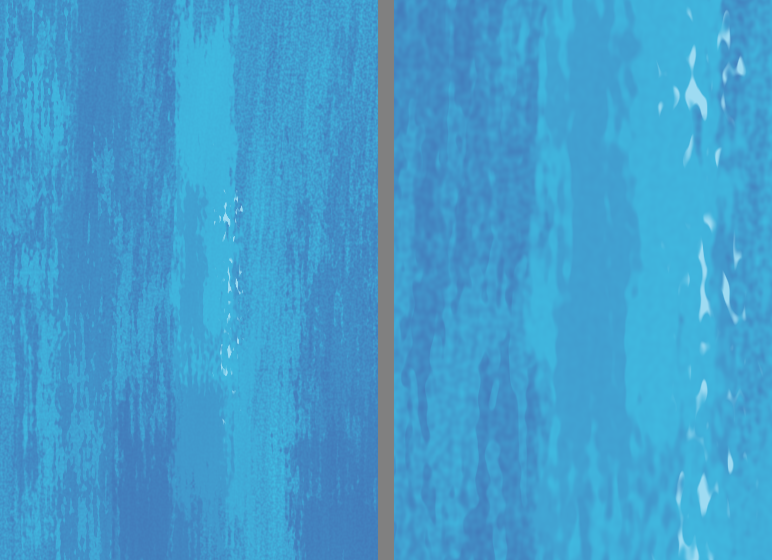
Left: the whole. Right: its middle third, enlarged.
Give the GLSL for this texture, as a Shadertoy shader.

```glsl
#define DEEP vec3(0.26, 0.495, 0.737)
#define BRIGHT vec3(0.25, 0.73, 0.88)
#define CHALK vec3(0.62, 0.86, 0.95)
#define SHEET vec2(0.676, 1.0)
#define EDGE_WIDTH 0.025
#define END_STRETCH 0.16
#define BRISTLES vec2(120.0, 8.0)
#define GRAIN vec2(250.0, 190.0)
#define SLANT 0.06

vec2 gradientAt(ivec2 cell) {
    uint h = uint(cell.x) * 1597334677u ^ uint(cell.y) * 3812015801u;
    h = (h ^ (h >> 15)) * 2246822519u;
    h ^= h >> 13;
    float angle = float(h & 65535u) / 65536.0 * 6.2832;
    return vec2(cos(angle), sin(angle));
}

float gradientNoise(vec2 p) {
    ivec2 i = ivec2(floor(p));
    vec2 f = fract(p);
    vec2 w = f * f * f * (f * (f * 6.0 - 15.0) + 10.0);
    float a = dot(gradientAt(i), f);
    float b = dot(gradientAt(i + ivec2(1, 0)), f - vec2(1, 0));
    float c = dot(gradientAt(i + ivec2(0, 1)), f - vec2(0, 1));
    float d = dot(gradientAt(i + ivec2(1, 1)), f - vec2(1, 1));
    return mix(mix(a, b, w.x), mix(c, d, w.x), w.y);
}

// Coverage of a brush stroke; box is left, bottom, right, top
float coverage(vec2 p, vec4 box, float dryness, float softness) {
    vec2 lo = box.xy * SHEET, hi = box.zw * SHEET;
    vec2 inside = min(p - lo, hi - p);
    float depth = min(inside.x, inside.y * END_STRETCH) / EDGE_WIDTH;
    vec2 seed = box.xy * 91.0;
    float rough = 0.8 * gradientNoise(p * BRISTLES + seed)
                + 0.6 * gradientNoise(p * vec2(170, 75) + seed)
                + 0.7 * gradientNoise(p * vec2(28, 14) + seed);
    return smoothstep(-softness, softness, min(depth, 1.0) + dryness * rough);
}

// Paint holds tone in x and grain strength in y
void brush(inout vec2 paint, vec2 p, vec4 box, vec2 load, float dryness, float softness) {
    paint = mix(paint, load, coverage(p, box, dryness, softness));
}

void mainImage(out vec4 fragColor, in vec2 fragCoord) {
    vec2 p = fragCoord / iResolution.xy * SHEET;
    vec2 leaning = vec2(p.x - SLANT * p.y * p.y, p.y);

    // Grainy ground
    vec2 paint = vec2(0.43 + 0.2 * gradientNoise(p * vec2(9, 2.5)), 0.45);
    brush(paint, leaning, vec4(0.61, 0.3, 1.2, 1.2), vec2(0.47, 0.62), 1.0, 0.5);
    brush(paint, leaning, vec4(0.63, -0.2, 0.79, 0.66), vec2(0.7, 0.42), 1.6, 0.9);
    brush(paint, leaning, vec4(0.72, 0.5, 0.86, 0.97), vec2(0.58, 0.55), 2.5, 1.2);

    // Left side: pale dry patches, deep columns and thin dark trails
    brush(paint, p, vec4(0.02, 0.61, 0.19, 1.1), vec2(0.58, 0.35), 2.2, 0.6);
    brush(paint, p, vec4(0.02, 0.73, 0.18, 0.93), vec2(0.84, 0.15), 2.4, 0.35);
    brush(paint, p, vec4(0.05, 0.86, 0.17, 1.1), vec2(0.3, 0.3), 4.5, 0.5);
    brush(paint, p, vec4(0.2, 0.3, 0.34, 1.2), vec2(0.17, 0.2), 1.3, 0.9);
    brush(paint, p, vec4(0.04, 0.51, 0.27, 0.61), vec2(0.2, 0.25), 2.2, 0.6);
    brush(paint, p, vec4(0.14, -0.2, 0.32, 0.6), vec2(0.27, 0.16), 1.0, 0.5);
    brush(paint, p, vec4(0.06, 0.09, 0.14, 0.53), vec2(0.78, 0.25), 2.2, 0.4);
    for (float i = 0.0; i < 2.0; i++) {
        float x = 0.045 + 0.036 * i;
        brush(paint, p, vec4(x, 0.11, x + 0.022, 0.42), vec2(0.16, 0.2), 0.7, 0.25);
    }
    brush(paint, p, vec4(0.205, 0.01, 0.25, 0.26), vec2(0.62, 0.25), 3.0, 0.35);

    // Centre left: dry scumble above a deep foot
    brush(paint, p, vec4(0.3, 0.2, 0.46, 0.6), vec2(0.22, 0.35), 1.5, 0.8);
    brush(paint, p, vec4(0.31, 0.24, 0.42, 0.52), vec2(0.56, 0.4), 4.5, 0.45);
    brush(paint, p, vec4(0.31, -0.2, 0.46, 0.26), vec2(0.03, 0.12), 1.5, 0.6);
    brush(paint, leaning, vec4(0.33, 0.64, 0.39, 1.1), vec2(0.17, 0.3), 3.0, 0.7);

    // Centre: smooth bright band over a mid-blue wash
    brush(paint, p, vec4(0.47, 0.08, 0.63, 0.5), vec2(0.46, 0.08), 0.8, 0.25);
    brush(paint, p, vec4(0.6, 0.06, 0.67, 0.42), vec2(0.79, 0.15), 1.2, 0.35);
    brush(paint, p, vec4(0.465, 0.36, 0.62, 0.97), vec2(0.9, 0.1), 1.0, 0.3);
    brush(paint, p, vec4(0.475, 0.38, 0.535, 0.64), vec2(0.58, 0.08), 1.0, 0.2);
    brush(paint, p, vec4(0.46, -0.2, 0.53, 0.09), vec2(0.14, 0.12), 0.8, 0.25);

    // Right side: ragged deep mass with dry streaks
    brush(paint, p, vec4(0.8, 0.13, 1.0, 0.58), vec2(0.2, 0.3), 3.2, 0.6);
    brush(paint, p, vec4(0.89, 0.6, 0.925, 0.88), vec2(0.25, 0.4), 2.2, 0.7);
    brush(paint, p, vec4(0.79, -0.2, 1.2, 0.23), vec2(0.06, 0.16), 1.8, 0.5);

    // Canvas grain, bristle lines and slow tonal drift
    float grain = gradientNoise(p * GRAIN) + 0.6 * gradientNoise(p * GRAIN * 0.55 + 17.0);
    float lines = gradientNoise(leaning * vec2(150, 4)) + 0.6 * gradientNoise(leaning * vec2(60, 2) + 31.0);
    float drift = gradientNoise(p * vec2(16, 4) + 53.0);
    float tone = paint.x + paint.y * (0.75 * grain + 0.5 * lines) + 0.1 * drift;
    vec3 colour = mix(DEEP, BRIGHT, clamp(tone, -0.05, 1.05));

    // Chalky flecks along the edge of the bright band
    float fleck = coverage(p, vec4(0.595, 0.36, 0.618, 0.64), 1.5, 0.3);
    fleck *= smoothstep(0.12, 0.3, gradientNoise(p * vec2(150, 55) + 71.0));
    fragColor = vec4(mix(colour, CHALK, fleck), 1.0);
}
```
